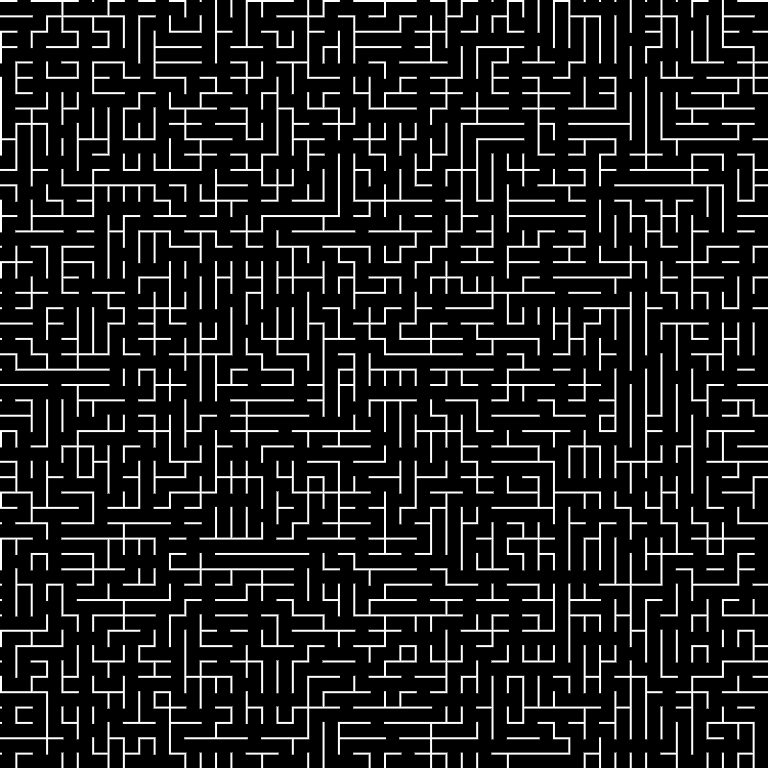
This pattern is drawn by a Shadertoy shader. Its source:

```glsl
// Draws a dense maze of thin white walls on black, on a square lattice.
// Every lattice node grows one wall towards a random neighbour of higher
// potential, so walls form branching trees that hardly ever close on themselves.

const float CELLS = 50.0;          // lattice cells across the canvas
const float WALL_WIDTH = 0.13;     // wall thickness in cells
const float HILL_SIZE = 4.0;       // cells per hill of the potential
const float HILL_HEIGHT = 1.8;     // hills against per-node randomness
const float GRAIN_SIZE = 3.0;      // cells per patch of one wall direction
const float GRAIN_STRENGTH = 0.7;  // how far patches prefer one direction
const float UPHILL_BONUS = 10.0;   // makes uphill neighbours always win
const vec3 GROUND_COLOR = vec3(0.0);
const vec3 WALL_COLOR = vec3(1.0);

float hash(vec2 p, float salt) {
    vec3 q = fract(vec3(p.xyx + salt * 17.37) * vec3(0.1031, 0.1030, 0.0973));
    q += dot(q, q.yzx + 33.33);
    return fract((q.x + q.y) * q.z);
}

float valueNoise(vec2 p, float salt) {
    vec2 i = floor(p);
    vec2 f = smoothstep(0.0, 1.0, p - i);
    float low = mix(hash(i, salt), hash(i + vec2(1.0, 0.0), salt), f.x);
    float high = mix(hash(i + vec2(0.0, 1.0), salt), hash(i + 1.0, salt), f.x);
    return mix(low, high, f.y);
}

float potential(vec2 node) {
    return hash(node, 7.0) + HILL_HEIGHT * valueNoise(node / HILL_SIZE, 11.0);
}

// The four lattice directions: left, right, down, up
vec2 direction(int k) {
    float side = (k % 2 == 0) ? -1.0 : 1.0;
    return k < 2 ? vec2(side, 0.0) : vec2(0.0, side);
}

// Direction in which a node grows its wall
vec2 growth(vec2 node) {
    float here = potential(node);
    float grain = GRAIN_STRENGTH * (valueNoise(node / GRAIN_SIZE, 23.0) - 0.5);
    float bestScore = -10.0;
    vec2 best = vec2(0.0);
    for (int k = 0; k < 4; k++) {
        vec2 d = direction(k);
        float score = hash(node, 31.0 + float(k)) + (k < 2 ? grain : -grain);
        if (potential(node + d) > here) score += UPHILL_BONUS;
        if (score > bestScore) {
            bestScore = score;
            best = d;
        }
    }
    return best;
}

// Distance to the nearest wall centre line, with square ends
float wallDistance(vec2 p) {
    vec2 node = floor(p + 0.5);
    vec2 local = p - node;
    vec2 own = growth(node);
    float dist = 1.0;
    for (int k = 0; k < 4; k++) {
        vec2 d = direction(k);
        bool grownHere = dot(own, d) > 0.5;
        bool grownThere = dot(growth(node + d), d) < -0.5;
        if (grownHere || grownThere) {
            float across = abs(dot(local, vec2(-d.y, d.x)));
            dist = min(dist, max(across, -dot(local, d)));
        }
    }
    return dist;
}

void mainImage(out vec4 fragColor, in vec2 fragCoord) {
    // Lattice starts at the upper left, with the first walls fully inside
    float scale = CELLS / iResolution.y;
    vec2 p = vec2(fragCoord.x, iResolution.y - fragCoord.y) * scale;
    p -= 0.5 * WALL_WIDTH;

    // Wall coverage, smoothed over one pixel
    float inside = 0.5 * WALL_WIDTH - wallDistance(p);
    float wall = clamp(inside / scale + 0.5, 0.0, 1.0);
    fragColor = vec4(mix(GROUND_COLOR, WALL_COLOR, wall), 1.0);
}
```
